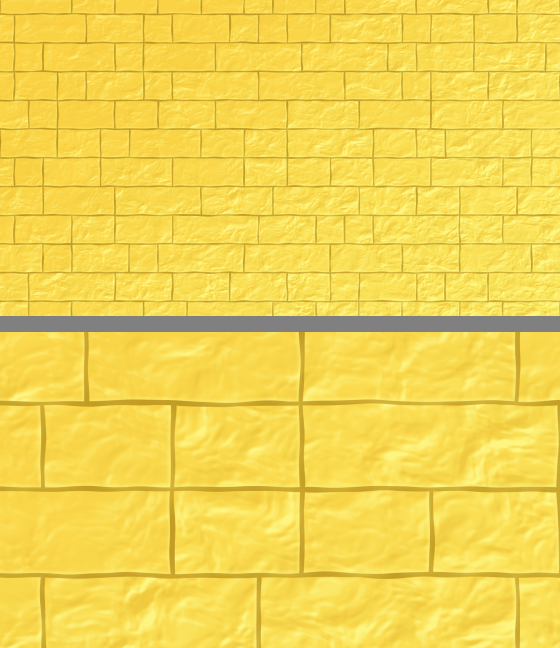
Top, the full canvas; bottom, a detail of the centre.
A Shadertoy shader for this texture:

```glsl
// Yellow painted wall of rough stone blocks in level rows with random widths.

const float ROWS = 11.0;            // rows over the canvas height
const float ROW_SHIFT = 0.51;       // part of the top row that is cut off
const float MODULE = 0.5;           // block widths are multiples of this
const float MIN_MODULES = 2.0;
const float WIDTH_CHOICES = 5.0;    // widths of 2 to 6 modules
const int MAX_BLOCKS = 48;
const float JOINT_HALF = 0.027;     // in row heights, as are the next values
const float RIM_WIDTH = 0.045;
const float JOINT_WOBBLE = 0.035;
const float RELIEF_SCALE = 2.3;
const float RELIEF_STEP = 0.045;
const vec2 LIGHT_DIR = vec2(0.64, 0.77); // towards lower right

const vec3 DEEP_YELLOW = vec3(0.98, 0.825, 0.265);
const vec3 SUN_YELLOW = vec3(0.98, 0.90, 0.36);
const vec3 HIGHLIGHT = vec3(0.995, 0.97, 0.53);
const vec3 SHADE = vec3(0.91, 0.74, 0.20);
const vec3 JOINT_COLOR = vec3(0.75, 0.60, 0.13);

float hash(vec2 p) {
    vec3 v = fract(vec3(p.xyx) * 0.1031);
    v += dot(v, v.yzx + 33.33);
    return fract((v.x + v.y) * v.z);
}

vec2 gradientAt(vec2 cell) {
    float angle = 6.2832 * hash(cell + 17.0);
    return vec2(cos(angle), sin(angle));
}

// Gradient noise, about -0.7 to 0.7
float noise(vec2 p) {
    vec2 i = floor(p), f = fract(p);
    vec2 u = f * f * f * (f * (f * 6.0 - 15.0) + 10.0);
    vec2 e = vec2(1.0, 0.0);
    float a = dot(gradientAt(i), f);
    float b = dot(gradientAt(i + e.xy), f - e.xy);
    float c = dot(gradientAt(i + e.yx), f - e.yx);
    float d = dot(gradientAt(i + e.xx), f - e.xx);
    return mix(mix(a, b, u.x), mix(c, d, u.x), u.y);
}

// Chipped stone height: warped noise with creased octaves
float relief(vec2 p) {
    p = p * RELIEF_SCALE * vec2(0.8, 1.0);
    p += 0.5 * vec2(noise(p * 0.7 + 5.0), noise(p * 0.7 + 31.0));
    float height = 0.0, amplitude = 0.5;
    for (int i = 0; i < 3; i++) {
        float n = noise(p);
        height += amplitude * mix(n, abs(n), 0.45);
        p = mat2(1.7, 1.2, -1.2, 1.7) * p + 9.0;
        amplitude *= 0.48;
    }
    return height;
}

// Left and right edge of the block at x in a row
vec2 blockSpan(float x, float row) {
    float left = -MODULE * floor(5.0 * hash(vec2(row, 71.0)));
    float right = left;
    for (int i = 0; i < MAX_BLOCKS; i++) {
        left = right;
        float choice = floor(WIDTH_CHOICES * hash(vec2(float(i) + 3.0, row * 7.0 + 11.0)));
        right += MODULE * (MIN_MODULES + choice);
        if (right > x) break;
    }
    return vec2(left, right);
}

void mainImage(out vec4 fragColor, in vec2 fragCoord) {
    vec2 uv = fragCoord / iResolution.xy;
    float pixel = ROWS / iResolution.y;
    vec2 p = vec2(fragCoord.x * pixel, (1.0 - uv.y) * ROWS + ROW_SHIFT);

    // Blocks with slightly uneven edges
    vec2 q = p + JOINT_WOBBLE * vec2(noise(p * 1.9), noise(p * 1.7 + 40.0));
    float row = floor(q.y);
    vec2 span = blockSpan(q.x, row);
    vec2 toStart = q - vec2(span.x, row);
    vec2 toEnd = vec2(span.y, row + 1.0) - q;
    vec2 blockId = vec2(span.x * 2.0 + 50.0, row);

    // Light and roughness grow towards the lower right
    float glow = smoothstep(0.1, 1.05, 0.6 * uv.x + 0.45 * (1.0 - uv.y));
    float tone = hash(blockId) - 0.5;
    vec3 color = mix(DEEP_YELLOW, SUN_YELLOW, clamp(glow + 0.18 * tone, 0.0, 1.0));
    color += 0.012 * noise(p * 0.6 + 80.0);

    // Directional light on the stone face
    vec2 s = p + 13.0 * hash(blockId + 5.0);
    float slope = (relief(s) - relief(s + LIGHT_DIR * RELIEF_STEP)) / RELIEF_STEP;
    float patchy = 0.75 + 0.7 * noise(s * 0.9 + 60.0) + 0.5 * tone;
    float lit = slope * patchy * mix(0.28, 0.75, glow);
    color = mix(color, HIGHLIGHT, clamp(lit, 0.0, 0.9));
    color = mix(color, SHADE, clamp(-lit * 0.6, 0.0, 0.55));

    // Pale rim on the edges that face the light
    float rimDistance = min(toEnd.x, toEnd.y) - JOINT_HALF;
    float rim = 1.0 - smoothstep(0.0, RIM_WIDTH + pixel, rimDistance);
    color = mix(color, HIGHLIGHT, rim * mix(0.3, 0.65, glow));

    // Thin joints of varying depth and width
    vec2 edge = min(toStart, toEnd);
    float wear = noise(p * 2.3 + 23.0);
    float halfWidth = JOINT_HALF * (1.0 + 0.5 * wear);
    float joint = 1.0 - smoothstep(halfWidth - 0.7 * pixel, halfWidth + 0.7 * pixel, min(edge.x, edge.y));
    float depth = mix(0.9, 0.68, glow) + 0.3 * wear;
    color = mix(color, JOINT_COLOR, joint * clamp(depth, 0.0, 1.0));

    fragColor = vec4(clamp(color, 0.0, 1.0), 1.0);
}
```
